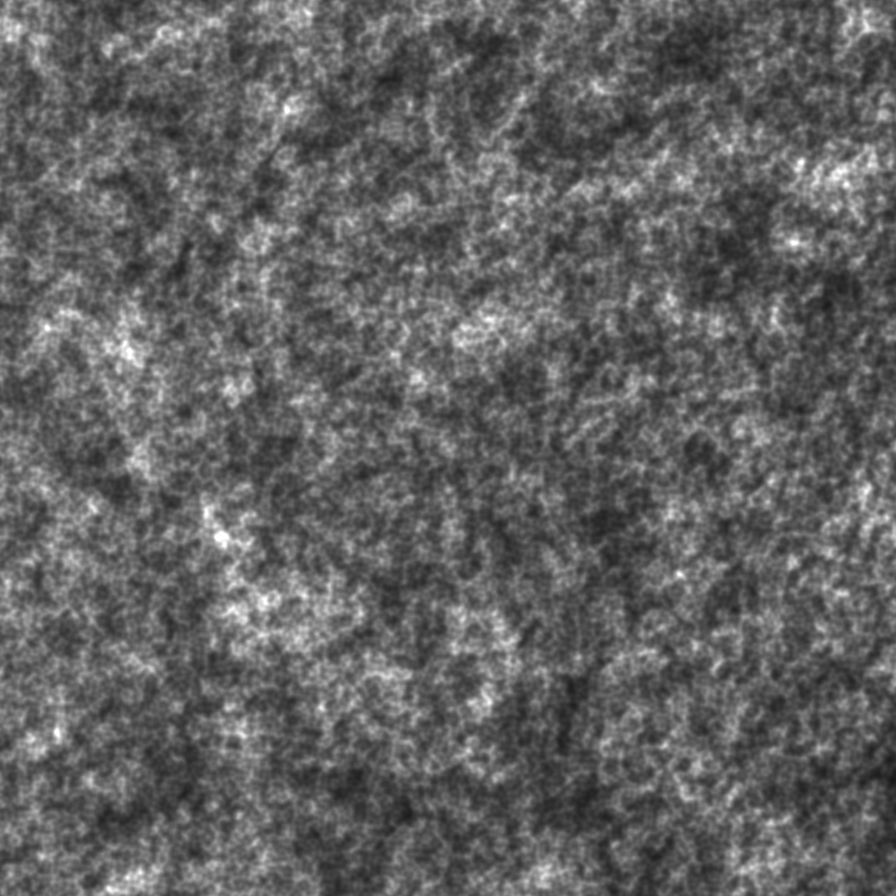
Give the GLSL for this texture, as a Shadertoy shader.

```glsl
#define MEDIAN_GRAY 0.374
#define CONTRAST 0.265
#define BASE_FREQ 4.0
#define OCTAVES 6
#define PEAK_OCTAVE 2.9
#define OCTAVE_SPREAD 3.4
#define RELIEF_FREQ 68.0
#define RELIEF_DEPTH 0.3
#define VEIN_GAIN 0.75
#define SIDE_FALLOFF 0.7
#define CHIP_CELLS 5.0
#define CHIP_CHANCE 0.35

// Integer hash giving two values in 0..1
vec2 hash2(vec2 cell) {
    uvec2 h = uvec2(ivec2(cell)) * uvec2(1597u, 7919u);
    h.x += h.y * 1664525u + 10139u;
    h ^= h >> 15u;
    h *= 73244475u;
    h.y += h.x * 22695u;
    h ^= h >> 16u;
    h *= 73244475u;
    h.x += h.y * 1664525u;
    h ^= h >> 15u;
    return vec2(h & 65535u) / 65535.0;
}

float cornerSlope(vec2 cell, vec2 offset) {
    float angle = 6.28318 * hash2(cell).x;
    return dot(vec2(cos(angle), sin(angle)), offset);
}

// Gradient noise scaled to roughly unit deviation
float noise(vec2 p) {
    vec2 i = floor(p), f = p - i;
    vec2 s = f * f * f * (f * (f * 6.0 - 15.0) + 10.0);
    vec2 r = vec2(1.0, 0.0);
    float low = mix(cornerSlope(i, f), cornerSlope(i + r.xy, f - r.xy), s.x);
    float high = mix(cornerSlope(i + r.yx, f - r.yx), cornerSlope(i + r.xx, f - r.xx), s.x);
    return 4.7 * mix(low, high, s.y);
}

// Layered mottling, strongest at the middle scales
float mottling(vec2 p) {
    mat2 turn = mat2(0.8, 0.6, -0.6, 0.8);
    float sum = 0.0;
    p *= BASE_FREQ;
    for (int i = 0; i < OCTAVES; i++) {
        float d = (float(i) - PEAK_OCTAVE) / OCTAVE_SPREAD;
        sum += 0.5 * exp(-d * d) * noise(p);
        p = turn * p * 2.05 + 17.3;
    }
    return sum;
}

// Fine bumps lit from the upper left
float relief(vec2 p) {
    vec2 toLight = vec2(-0.0034, 0.002);
    return noise((p - toLight) * RELIEF_FREQ) - noise((p + toLight) * RELIEF_FREQ);
}

// Broken pale veins, mostly upright
float veins(vec2 p) {
    float ridge = abs(noise(p * vec2(7.0, 3.5) + 31.0));
    float gaps = smoothstep(0.1, 1.3, noise(p * 10.0 + 57.0));
    return exp(-ridge * ridge * 20.0) * gaps;
}

// Sparse dark crescents with a pale rim
float chips(vec2 p) {
    vec2 grid = p * CHIP_CELLS, home = floor(grid);
    float sum = 0.0;
    for (int y = -1; y <= 1; y++)
    for (int x = -1; x <= 1; x++) {
        vec2 cell = home + vec2(x, y);
        vec2 place = hash2(cell + 211.0), kind = hash2(cell + 503.0);
        vec2 q = grid - cell - place;
        q.x += q.y * (kind.y - 0.7) + 3.0 * q.y * q.y;
        float along = exp(-q.y * q.y * 60.0);
        float dark = exp(-q.x * q.x * 900.0);
        float rim = exp(-pow(q.x + 0.08, 2.0) * 900.0);
        sum += step(kind.x, CHIP_CHANCE) * along * (0.4 * rim - 1.8 * dark);
    }
    return sum;
}

void mainImage(out vec4 fragColor, in vec2 fragCoord) {
    vec2 uv = fragCoord / iResolution.y;
    float side = fragCoord.x / iResolution.x;

    // Warp so that grains and veins get ragged outlines
    vec2 ragged = uv + 0.005 * vec2(noise(uv * 24.0 + 5.0), noise(uv * 24.0 + 91.0));

    float tone = mottling(uv + 3.0);
    tone += RELIEF_DEPTH * mix(0.5, 1.2, side) * relief(uv + 8.0);
    tone += VEIN_GAIN * (veins(ragged) - 0.07);
    tone += chips(ragged);
    tone += SIDE_FALLOFF * (0.5 - side);

    // Exponential response: deep crowded darks, rare lights
    float gray = MEDIAN_GRAY * exp(CONTRAST * tone);
    fragColor = vec4(vec3(clamp(gray, 0.0, 1.0)), 1.0);
}
```
